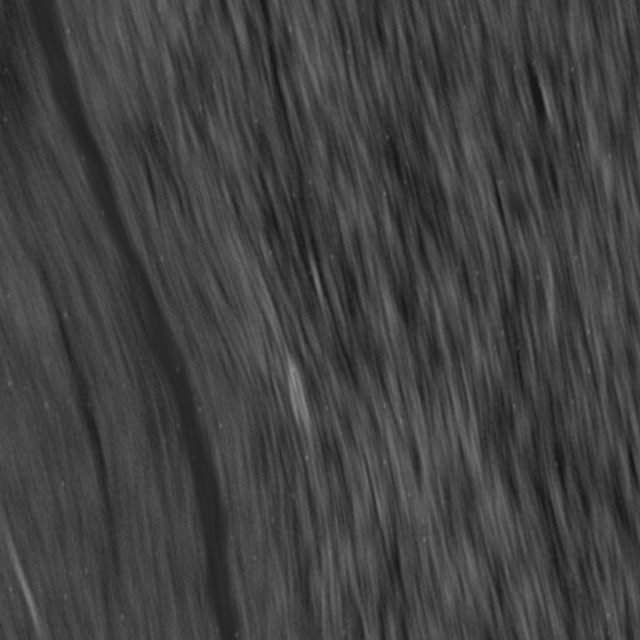
Write a three.js fragment shader that draws this texture.

```glsl
// Grey fibrous rock face: long grooves leaning to the left as they rise.
// Stretched gradient noise gives the grain; bent lines and soft lenses add
// the dark grooves, slits, bright ridges and tiny flecks on top.
varying vec2 vUv;

float hash(vec2 p) {
  vec3 q = fract(p.xyx * 0.1031);
  q += dot(q, q.yzx + 33.33);
  return fract((q.x + q.y) * q.z);
}

float gradientDot(vec2 cell, vec2 offset) {
  float angle = 6.2832 * hash(cell + 57.0);
  return dot(vec2(cos(angle), sin(angle)), offset);
}

float gradientNoise(vec2 p) {
  vec2 i = floor(p), f = fract(p);
  vec2 w = f * f * f * (f * (f * 6.0 - 15.0) + 10.0);
  vec2 e = vec2(1.0, 0.0);
  return mix(
    mix(gradientDot(i, f), gradientDot(i + e, f - e), w.x),
    mix(gradientDot(i + e.yx, f - e.yx), gradientDot(i + 1.0, f - 1.0), w.x), w.y);
}

// Soft leaning lens, 1 at its centre
float lens(vec2 p, vec2 centre, float lean, vec2 size) {
  vec2 d = p - centre;
  d.x += lean * d.y;
  d /= size;
  return exp(-dot(d, d));
}

// Soft-edged line of given half width around x = 0
float groove(float x, float halfWidth, float blur) {
  return 1.0 - smoothstep(halfWidth - blur, halfWidth + blur, abs(x));
}

// Layers of streaks running along the grain
float grain(vec2 g) {
  float v = g.y + 0.03 * gradientNoise(vec2(g.x * 40.0, g.y * 2.0));
  float sum = 0.085 * gradientNoise(vec2(g.x * 15.0, v * 2.2));
  sum += 0.105 * gradientNoise(vec2(g.x * 45.0 + 7.3, v * 4.5 + 3.1));
  sum += 0.130 * gradientNoise(vec2(g.x * 88.0 + 31.7, v * 9.0 + 8.6));
  sum += 0.100 * gradientNoise(vec2(g.x * 155.0 + 11.2, v * 18.0 + 5.4));
  return sum;
}

// Scattered slits and ridges, each dark on one side and light on the other
float scatteredSlits(vec2 p) {
  float sum = 0.0;
  for (int k = 0; k < 40; k++) {
    float n = float(k);
    vec2 centre = vec2(hash(vec2(n, 3.0)), hash(vec2(n, 19.0)));
    centre.x = 0.3 + 0.75 * centre.x - 0.26 * (centre.y - 0.3);
    vec2 size = vec2(0.0035, 0.025 + 0.05 * hash(vec2(n, 41.0)));
    float strength = 0.03 + 0.06 * hash(vec2(n, 67.0));
    sum -= strength * lens(p, centre, 0.21, size);
    sum += 0.7 * strength * lens(p, centre + vec2(0.008, -0.012), 0.21, size);
  }
  return sum;
}

// Small bright specks, one chance per cell
float flecks(vec2 p) {
  vec2 q = p * 34.0, cell = floor(q);
  vec2 spot = 0.25 + 0.5 * vec2(hash(cell + 5.0), hash(cell + 91.0));
  vec2 d = (fract(q) - spot) / vec2(0.08, 0.13);
  return step(0.88, hash(cell + 13.0)) * hash(cell + 29.0) * exp(-dot(d, d));
}

void main() {
  vec2 p = vUv;
  float bend = 0.024 * sin(5.6 * p.y - 0.5);
  float mainX = p.x - (0.369 - 0.285 * p.y + bend);

  // Grain coordinates: across and along the lean
  float follow = 1.0 - smoothstep(0.05, 0.4, abs(mainX));
  vec2 g = vec2(p.x + p.y * mix(0.27, 0.17, p.x) - bend * follow, p.y);
  g.x += 0.014 * gradientNoise(p * vec2(4.0, 3.0) + 2.7);
  float rough = mix(0.50, 1.08, smoothstep(0.0, 0.20, mainX));
  float streaks = grain(g);
  float tone = 0.259 + rough * streaks + scatteredSlits(p);

  // Fine sandy tooth
  tone += 0.034 * gradientNoise(vec2(g.x * 270.0, p.y * 110.0));
  tone += 0.022 * gradientNoise(p * 210.0 + 17.0);

  // Broad light and shade
  tone += 0.045 * lens(p, vec2(0.41, 0.50), 0.28, vec2(0.05, 0.36));
  tone += 0.035 * lens(p, vec2(0.20, 0.92), 0.28, vec2(0.08, 0.20));
  tone -= 0.090 * lens(p, vec2(0.01, 0.90), 0.12, vec2(0.035, 0.22));
  tone -= 0.025 * lens(p, vec2(0.29, 0.63), 0.26, vec2(0.03, 0.16));
  tone -= 0.050 * lens(p, vec2(0.235, 0.44), 0.26, vec2(0.02, 0.12));
  tone += 0.030 * gradientNoise(vec2(g.x * 6.0, p.y * 2.5) + 40.0);

  // Main groove, with a ragged rim and a thin light lip
  float ragged = 0.010 * gradientNoise(vec2(g.x * 25.0, p.y * 7.0))
               + 0.006 * gradientNoise(vec2(g.x * 90.0, p.y * 18.0));
  float mainGroove = groove(mainX + ragged, 0.016 + 0.003 * sin(p.y * 9.0), 0.010);
  tone += 0.028 * groove(mainX + ragged - 0.028, 0.006, 0.006);
  tone = mix(tone, 0.150 + 0.15 * streaks, 0.92 * mainGroove);

  // Narrow cracks beside it
  float crackX = p.x - (0.637 - 0.225 * p.y - 0.013 * sin(6.0 * (p.y - 0.47))) + 0.5 * ragged;
  float crackFade = smoothstep(0.26, 0.45, p.y) * (1.0 - 0.4 * smoothstep(0.75, 1.0, p.y));
  tone -= 0.115 * crackFade * groove(crackX, 0.005, 0.005);
  tone += 0.050 * crackFade * groove(crackX - 0.013, 0.003, 0.004);
  float leftX = p.x - (0.21 - 0.235 * p.y + 0.012 * sin(8.0 * (p.y - 0.12))) + 0.5 * ragged;
  float leftFade = smoothstep(0.05, 0.2, p.y) * (1.0 - smoothstep(0.5, 0.68, p.y));
  float leftWidth = 0.004 + 0.005 * lens(p, vec2(0.14, 0.37), 0.2, vec2(0.1));
  tone -= 0.085 * leftFade * groove(leftX, leftWidth, 0.006);

  // Bright ridges and the open pit
  tone += (0.13 + 1.2 * streaks) * lens(p, vec2(0.462, 0.390), 0.18, vec2(0.012, 0.070));
  tone += 0.16 * lens(p, vec2(0.457, 0.405), 0.18, vec2(0.005, 0.040));
  tone += 0.20 * lens(p, vec2(0.492, 0.575), 0.25, vec2(0.004, 0.045));
  tone += 0.20 * lens(p, vec2(0.040, 0.080), 0.33, vec2(0.006, 0.080));
  tone -= 0.20 * lens(p, vec2(0.838, 0.850), 0.16, vec2(0.008, 0.034));
  tone += 0.20 * lens(p, vec2(0.854, 0.842), 0.20, vec2(0.005, 0.038));

  tone += 0.14 * flecks(p);
  gl_FragColor = vec4(vec3(clamp(tone, 0.10, 0.62)), 1.0);
}
```
